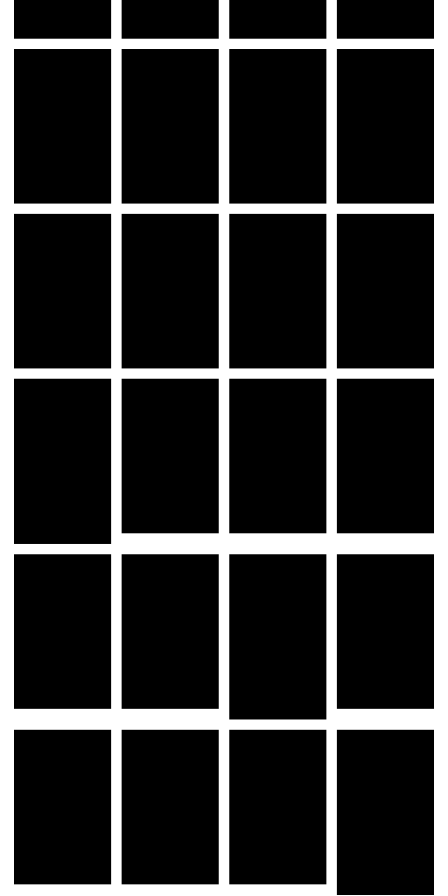
Give the GLSL for this pattern, as a WebGL 2 fragment shader.

```glsl
#version 300 es
precision highp float;
// Black upright cards in four columns on white, one card longer in each lower row.

uniform vec2 u_resolution;
out vec4 outColor;

// Smooth coverage of an axis-aligned box, from its top-left corner and size.
float boxCoverage(vec2 p, vec2 corner, vec2 size, vec2 pixel) {
    vec2 inside = 0.5 * size - abs(p - corner - 0.5 * size);
    vec2 cover = clamp(0.5 + inside / pixel, 0.0, 1.0);
    return cover.x * cover.y;
}

void main() {
    // Canvas is 1 wide and 2 high, with y running down.
    vec2 pixel = vec2(1.0, 2.0) / u_resolution;
    vec2 p = gl_FragCoord.xy * pixel;
    p.y = 2.0 - p.y;

    const vec2 cardSize = vec2(0.2168, 0.345);
    const float gap = 0.02344;
    const float stretch = 0.0238;

    float ink = 0.0;
    for (int row = -1; row < 5; row++) {
        // From row 2 on, one card is stretched and pushes later rows down.
        float step2 = float(row) - 2.0;
        float top = 0.1094 + 0.368 * float(row) + stretch * max(step2, 0.0);
        int longColumn = row < 2 ? -1 : int(ceil(1.5 * step2));

        for (int column = 0; column < 4; column++) {
            vec2 corner = vec2(0.03125 + float(column) * (cardSize.x + gap), top);
            vec2 size = cardSize;
            if (column == longColumn) size.y += stretch;
            ink = max(ink, boxCoverage(p, corner, size, pixel));
        }
    }

    outColor = vec4(vec3(1.0 - ink), 1.0);
}
```
